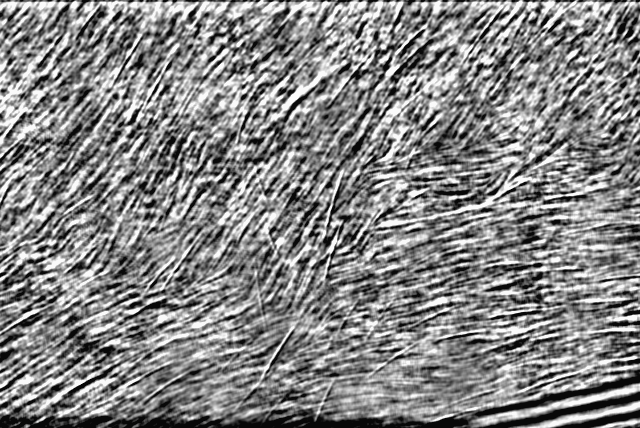
Give the GLSL for this texture, as a WebGL 1 fragment shader.

```glsl
precision highp float;

// Embossed grey fur: gradient noise is averaged along a direction field, which
// combs it into ridges, and is broken up by short flat flecks and fine grain.
// Thin hairs, a few long strands, lower right streaks and dark rims lie on top.

uniform vec2 u_resolution;

const float PI = 3.14159265;
const float MID_GREY = 0.525;
const float COARSE_FREQ = 72.0;     // noise cells per canvas height
const float FINE_FREQ = 125.0;
const float FLECK_FREQ = 68.0;
const float GRAIN_FREQ = 105.0;
const float COARSE_LENGTH = 0.05;   // half length of the combing window
const float FINE_LENGTH = 0.032;
const float FLECK_LENGTH = 0.015;
const float COARSE_GAIN = 2.1;
const float FINE_GAIN = 1.5;
const float FLECK_GAIN = 0.85;
const float GRAIN_GAIN = 0.36;
const float BROAD_GAIN = 0.26;
const float STEEP_ANGLE = 54.0;     // degrees, upper fur
const float LEFT_ANGLE = 25.0;      // lower left fur
const float RIGHT_ANGLE = 10.0;     // lower right fur
const float FLECK_ANGLE = 14.0;
const float HAIR_CELL = 0.12;
const float HAIR_WIDTH = 0.003;
const float HAIR_GAIN = 0.7;
const float STREAK_PERIOD = 0.04;
const int TAPS = 6;                 // samples on each side of the centre

float hash(vec2 p) {
  vec3 q = fract(vec3(p.xyx) * 0.1031);
  q += dot(q, q.yzx + 33.33);
  return fract((q.x + q.y) * q.z);
}

float cornerSlope(vec2 cell, vec2 offset) {
  float a = 2.0 * PI * hash(cell);
  return dot(vec2(cos(a), sin(a)), offset);
}

float gradientNoise(vec2 p) {
  vec2 i = floor(p);
  vec2 f = p - i;
  vec2 u = f * f * f * (f * (f * 6.0 - 15.0) + 10.0);
  vec2 e = vec2(1.0, 0.0);
  float low = mix(cornerSlope(i, f), cornerSlope(i + e.xy, f - e.xy), u.x);
  float high = mix(cornerSlope(i + e.yx, f - e.yx), cornerSlope(i + e.xx, f - e.xx), u.x);
  return mix(low, high, u.y);
}

float bump(float x, float centre, float width) {
  float t = (x - centre) / width;
  return exp(-t * t);
}

vec2 heading(float angle) {
  return vec2(cos(angle), sin(angle));
}

// Steep fur above a ragged, stepped border, flatter fur below it
float furAngle(vec2 p) {
  float border = mix(0.42, 0.64, smoothstep(0.75, 1.0, p.x)) - 0.16 * bump(p.x, 0.68, 0.14);
  border += 0.3 * gradientNoise(p * 9.0 + 23.0);
  float lower = mix(LEFT_ANGLE, RIGHT_ANGLE, smoothstep(0.3, 1.1, p.x));
  float angle = mix(lower, STEEP_ANGLE, smoothstep(-0.06, 0.06, p.y - border));
  return radians(angle + 16.0 * gradientNoise(p * 4.0 + 17.0) + 16.0 * gradientNoise(p * 15.0 + 41.0));
}

// Noise averaged along dir under a smooth window
float combedNoise(vec2 p, vec2 dir, float halfLength, float freq) {
  float sum = 0.0;
  float total = 0.0;
  for (int i = -TAPS; i <= TAPS; i++) {
    float t = float(i) / float(TAPS + 1);
    float w = 0.5 + 0.5 * cos(PI * t);
    sum += w * gradientNoise((p + dir * t * halfLength) * freq + 50.0);
    total += w;
  }
  return sum / total;
}

// Light line with a dark shadow below it
float litEdge(float across, float width) {
  return bump(across, 0.0, width) - 0.8 * bump(across, -2.0 * width, width);
}

float hairs(vec2 p) {
  vec2 home = floor(p / HAIR_CELL);
  float sum = 0.0;
  for (int y = -1; y <= 1; y++) {
    for (int x = -1; x <= 1; x++) {
      vec2 cell = home + vec2(float(x), float(y)) + 20.0;
      vec2 jitter = vec2(hash(cell + 3.7), hash(cell + 9.2));
      vec2 root = (cell - 20.0 + jitter) * HAIR_CELL;
      float centre = bump(root.x, 0.74, 0.22) * (1.0 - smoothstep(0.6, 0.8, root.y));
      float angle = mix(furAngle(root), radians(66.0), centre) + 0.3 * (hash(cell + 5.1) - 0.5);
      angle += step(0.8, hash(cell + 1.3)) * centre * radians(65.0);
      vec2 dir = heading(angle);
      vec2 d = p - root;
      float along = dot(d, dir) / (HAIR_CELL * mix(0.45, 0.95, hash(cell + 7.9)));
      float across = dot(d, vec2(-dir.y, dir.x)) + 0.005 * along * along;
      sum += litEdge(across, HAIR_WIDTH) * (1.0 - smoothstep(0.4, 1.0, abs(along))) * hash(cell + 2.4);
    }
  }
  return sum;
}

// Long bent strand from a to b
float strand(vec2 p, vec2 a, vec2 b, float bend, float width) {
  vec2 dir = normalize(b - a);
  float t = dot(p - a, dir) / length(b - a);
  float across = dot(p - a, vec2(-dir.y, dir.x)) - 4.0 * bend * t * (1.0 - t);
  return litEdge(across, width) * smoothstep(0.0, 0.2, t) * (1.0 - smoothstep(0.8, 1.0, t));
}

void main() {
  vec2 p = gl_FragCoord.xy / u_resolution.y;
  vec2 dir = heading(furAngle(p));

  // Ridges of uneven length, shorter and blotchier in the upper part
  float blotchy = smoothstep(0.55, 0.9, p.y + 0.15 * (p.x - 0.75));
  float stretch = mix(1.1, 0.6, blotchy) * (1.0 + 0.8 * gradientNoise(p * 8.0 + 90.0));
  float ridges = COARSE_GAIN * combedNoise(p, dir, COARSE_LENGTH * stretch, COARSE_FREQ)
               + FINE_GAIN * combedNoise(p + 3.0, dir, FINE_LENGTH * stretch, FINE_FREQ);
  ridges *= sqrt(stretch);
  ridges += FLECK_GAIN * combedNoise(p + 7.0, heading(radians(FLECK_ANGLE)), FLECK_LENGTH, FLECK_FREQ);
  ridges += GRAIN_GAIN * gradientNoise(p * GRAIN_FREQ);

  // Calmer fur at the bottom centre
  float calm = bump(p.x, 0.75, 0.45) * (1.0 - smoothstep(0.1, 0.55, p.y));
  float contrast = 1.1 - 0.35 * calm + 0.7 * gradientNoise(p * 6.0 + 70.0);
  float v = MID_GREY + contrast * ridges + HAIR_GAIN * hairs(p);
  v += BROAD_GAIN * (gradientNoise(p * 7.0 + 30.0) + gradientNoise(p * 19.0 + 60.0));

  // Long strands
  v += 0.6 * strand(p, vec2(0.58, 0.66), vec2(0.85, 0.88), 0.018, 0.006);
  v += 0.5 * strand(p, vec2(0.95, 0.27), vec2(1.3, 0.375), 0.004, 0.005);
  v += 0.4 * strand(p, vec2(0.82, 0.46), vec2(1.2, 0.54), -0.006, 0.004);

  // Bold streaks at the lower right
  float rise = p.y - 0.012 - 0.225 * (p.x - 1.12) + 0.008 * gradientNoise(p * 9.0);
  float streakMask = smoothstep(1.06, 1.16, p.x) * smoothstep(-0.1, -0.07, rise)
                   * (1.0 - smoothstep(0.02, 0.035, rise));
  v = mix(v, 0.35 + 0.75 * cos(2.0 * PI * rise / STREAK_PERIOD) + 0.5 * ridges, 0.95 * streakMask);

  // Rims
  float rimDepth = 0.018 + 0.02 * gradientNoise(vec2(p.x * 14.0, 5.5));
  v -= 0.6 * (1.0 - smoothstep(rimDepth * 0.4, rimDepth + 0.012, p.y)) * (1.0 - streakMask);
  v += 0.3 * smoothstep(0.965, 0.99, p.y) - 0.6 * smoothstep(0.993, 0.998, p.y);
  v += 0.25 * (1.0 - smoothstep(0.0, 0.06, p.x)) * bump(p.y, 0.78, 0.1);

  gl_FragColor = vec4(vec3(clamp(v, 0.03, 0.98)), 1.0);
}
```
